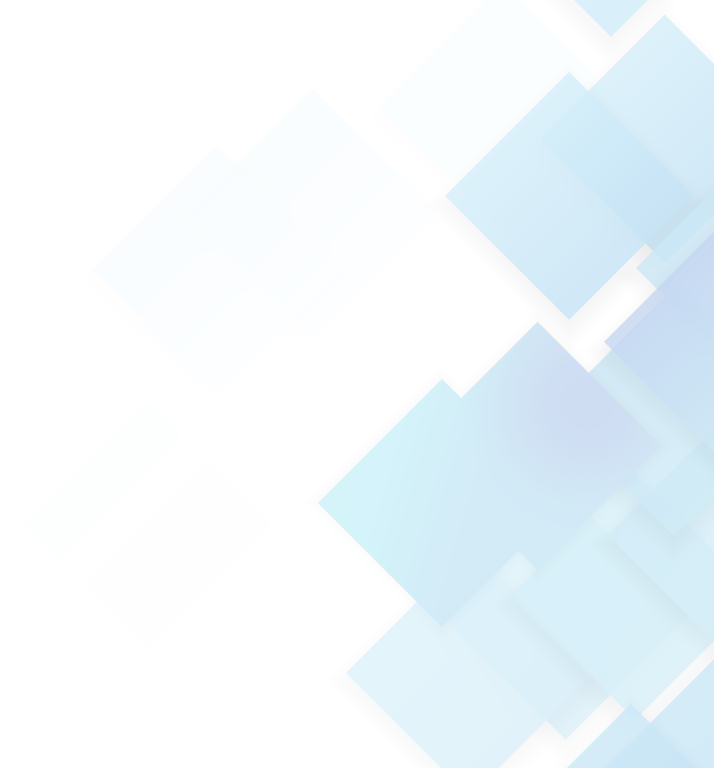
A WebGL 1 fragment shader for this background:

```glsl
precision highp float;
// Overlapping translucent pastel diamonds clustered at the right of a white field.

uniform vec2 u_resolution;

const float HALF_DIAGONAL = 0.1615;
const vec2 PAIR_STEP = vec2(0.1245, 0.0745);

float diamond(vec2 p) {
  return (abs(p.x) + abs(p.y) - HALF_DIAGONAL) * 0.7071;
}

float coverage(float d) {
  return clamp(0.5 - d * u_resolution.y, 0.0, 1.0);
}

// Soft shadow outside a shape, stronger below deeper tints
vec3 castShadow(vec3 under, float d, vec3 tint) {
  float strength = 0.2 * (1.0 - tint.r);
  return under * (1.0 - strength * (1.0 - smoothstep(-0.01, 0.026, d)));
}

// Lays a tile over the colour below, letting a fifth of its ink through;
// the tint runs from the upper left edge to the lower right edge
vec3 tile(vec3 under, vec2 p, vec3 fromTint, vec3 toTint) {
  float t = 0.5 + (p.x - p.y) / (2.0 * HALF_DIAGONAL);
  vec3 tint = mix(fromTint, toTint, clamp(t, 0.0, 1.0));
  vec3 layered = tint - 0.2 * (1.0 - under);
  vec3 shaded = castShadow(under, diamond(p + vec2(0.0, 0.012)), tint);
  return mix(shaded, layered, coverage(diamond(p)));
}

// Two tiles, the second stepped up and to the right behind the first
vec3 tilePair(vec3 under, vec2 p, vec3 fromTint, vec3 toTint) {
  for (int i = 1; i >= 0; i--) {
    under = tile(under, p - float(i) * PAIR_STEP, fromTint, toTint);
  }
  return under;
}

// Two tiles fused into one opaque shape, cyan to blue to lavender
vec3 fusedPair(vec3 under, vec2 p) {
  float d = min(diamond(p), diamond(p - PAIR_STEP));
  vec3 tint = mix(vec3(0.83, 0.955, 0.98), vec3(0.825, 0.92, 0.968),
                  smoothstep(-0.12, 0.07, p.x - 0.3 * p.y));
  float lavender = 1.0 - smoothstep(0.02, 0.17, length(p - vec2(0.19, 0.13)));
  tint = mix(tint, vec3(0.81, 0.867, 0.95), lavender);
  return mix(castShadow(under, d + 0.008, tint), tint, coverage(d));
}

void main() {
  vec2 p = gl_FragCoord.xy / u_resolution.y;
  vec3 ice = vec3(0.865, 0.947, 0.982);
  vec3 sky = vec3(0.815, 0.91, 0.968);
  vec3 mist = vec3(0.978, 0.991, 0.998);
  vec3 color = vec3(1.0);

  // Barely visible tiles on the left
  color = tilePair(color, p - vec2(0.2825, 0.6485), mist, vec3(0.99, 0.996, 1.0));
  color = tile(color, p - vec2(0.191, 0.316), vec3(0.993, 0.999, 0.998), vec3(0.997));
  color = tile(color, p - vec2(0.654, 0.861), vec3(0.982, 0.995, 0.997), vec3(0.988, 0.997, 0.998));

  // Upper right cluster
  color = tile(color, p - vec2(0.7955, 1.1135), ice, vec3(0.85, 0.94, 0.98));
  color = tilePair(color, p - vec2(0.741, 0.745), ice, sky);
  color = tile(color, p - vec2(0.9895, 0.651), vec3(0.835, 0.925, 0.968), sky);

  // Pale lower layers
  color = tilePair(color, p - vec2(0.612, 0.124), vec3(0.89, 0.958, 0.985), vec3(0.885, 0.95, 0.98));
  color = tile(color, p - vec2(0.827, 0.224), vec3(0.87, 0.95, 0.978), vec3(0.873, 0.95, 0.98));
  color = tile(color, p - vec2(0.953, 0.303), vec3(0.855, 0.94, 0.975), vec3(0.865, 0.945, 0.978));
  color = tilePair(color, p - vec2(0.8215, -0.078), vec3(0.835, 0.925, 0.973), sky);

  // Middle tiles with lavender accents
  color = tile(color, p - vec2(0.877, 0.4635), vec3(0.827, 0.92, 0.965), vec3(0.85, 0.935, 0.972));
  color = fusedPair(color, p - vec2(0.5755, 0.345));
  color = tile(color, p - vec2(0.948, 0.555), vec3(0.815, 0.868, 0.955), vec3(0.845, 0.93, 0.97));

  gl_FragColor = vec4(color, 1.0);
}
```
